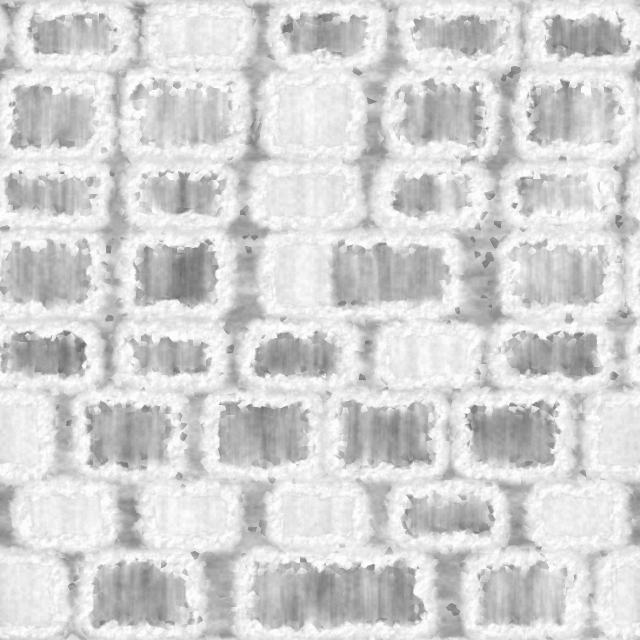
Give the GLSL for this texture, as a WebGL 2 fragment shader.

```glsl
#version 300 es
precision highp float;
// Weathered greyscale brick wall: eight uneven courses with thick white rims.

#define COLUMNS 5.0       // bricks per course
#define PAIRS 4.0         // pairs of one short and one tall course
#define SPLIT 0.442       // share of a pair taken by the short course
#define CORNER 0.030      // corner radius
#define RIM 0.018         // width of the white rim
#define LUMPS 96.0        // cells across that roughen the edges
#define ROUGHNESS 0.009   // reach of that roughening
#define FACE_TONE 0.69
#define PALE_TONE 0.92
#define RIM_TONE 0.955
#define JOINT_TONE 0.88
#define DEEP_TONE 0.68

uniform vec2 u_resolution;
out vec4 fragColor;

// Course offsets, and one bit per column that marks a pale brick.
const float SHIFT[8] = float[](0.112, 0.094, 0.080, 0.070, 0.062, 0.004, 0.100, 0.020);
const int PALE[8] = int[](2, 4, 4, 0, 8, 1, 23, 1);

struct Brick { float dist; float id; float pale; };

vec2 hash2(vec2 c) {
    return fract(sin(vec2(dot(c, vec2(127.1, 311.7)), dot(c, vec2(269.5, 183.3)))) * 43758.5);
}

// Value noise that wraps at the canvas edges.
float noise(vec2 p, vec2 freq) {
    vec2 c = floor(p * freq), f = fract(p * freq);
    f = f * f * (3.0 - 2.0 * f);
    vec2 a = mod(c, freq), b = mod(c + 1.0, freq);
    return mix(mix(hash2(a).x, hash2(vec2(b.x, a.y)).x, f.x),
               mix(hash2(vec2(a.x, b.y)).x, hash2(b).x, f.x), f.y);
}

float fbm(vec2 p, vec2 freq) {
    float sum = 0.0, gain = 0.5;
    for (int i = 0; i < 4; i++) {
        sum += gain * noise(p, freq);
        freq *= 2.0;
        gain *= 0.55;
    }
    return sum / 1.01;
}

// Cellular noise: random pair of the nearest cell, and the distance to it.
vec3 cells(vec2 p, float freq) {
    vec2 base = floor(p * freq);
    vec3 best = vec3(0.0, 0.0, 9.0);
    for (int k = 0; k < 9; k++) {
        vec2 c = base + vec2(k % 3 - 1, k / 3 - 1);
        vec2 h = hash2(mod(c, freq) + 17.0);
        float d = length(c + h - p * freq);
        if (d < best.z) best = vec3(hash2(h * 91.0), d);
    }
    return best;
}

// Rounded box of the closest brick among neighbouring courses and columns.
Brick nearestBrick(vec2 p) {
    Brick best = Brick(9.0, 0.0, 0.0);
    float t = (1.0 - p.y) * PAIRS;
    float here = 2.0 * floor(t) + step(SPLIT, fract(t));
    for (int j = -1; j <= 1; j++) {
        float row = here + float(j), tall = mod(row, 2.0);
        int course = int(mod(row, 8.0));
        float y = 1.0 - (floor(row / 2.0) + 0.5 * (SPLIT + tall)) / PAIRS;
        float column = floor((p.x - SHIFT[course]) * COLUMNS + 0.5);
        for (int i = -1; i <= 1; i++) {
            float k = column + float(i), c = mod(k, COLUMNS);
            float pale = float((PALE[course] >> int(c)) & 1);
            bool wide = course % 4 == 3 && (c == 2.0 || c == 3.0);
            if (wide) { k += 2.5 - c; c = 2.5; }
            vec2 h = hash2(vec2(c, course) + 3.0) - 0.5;
            vec2 size = vec2(0.087 + 0.012 * h.x - 0.011 * pale, mix(0.049, 0.065, tall));
            vec2 q = p - vec2(SHIFT[course] + k / COLUMNS + 0.014 * h.y, y);
            if (wide) size.x = 0.151;
            if (wide && course == 3) pale = 1.0 - smoothstep(-0.06, -0.035, q.x);
            vec2 b = abs(q) - size + CORNER;
            float d = length(max(b, 0.0)) + min(max(b.x, b.y), 0.0) - CORNER;
            if (d < best.dist) best = Brick(d, c + 7.0 * float(course), pale);
        }
    }
    return best;
}

float wall(vec2 p) {
    vec3 lump = cells(p, LUMPS);
    float rough = fbm(p, vec2(40.0)) - 0.5;
    float cloud = fbm(p, vec2(14.0, 12.0)) - 0.5;
    float grain = fbm(p, vec2(150.0)) - 0.5;
    Brick b = nearestBrick(p + (lump.xy - 0.5) * ROUGHNESS);
    float depth = -b.dist + 0.008 * rough;

    // Joints: light beside the bricks, dark and mottled in the wide gaps.
    float smear = fbm(p, vec2(18.0, 42.0)) - 0.5;
    float deep = smoothstep(0.003, 0.016, -depth + 0.012 * cloud);
    float joint = mix(JOINT_TONE, DEEP_TONE, deep) + (0.15 + 0.3 * deep) * smear + 0.2 * cloud * deep;
    joint -= 0.22 * step(0.93, lump.x) * smoothstep(0.0, 0.15, cloud + smear);

    // Rims: white plaster lit from the upper left.
    float relief = fbm(p + vec2(-0.003, 0.003), vec2(64.0)) - fbm(p, vec2(64.0));
    float rim = RIM_TONE + 0.32 * relief - 0.05 * smoothstep(0.5, 0.9, lump.z);

    // Faces: clouded, streaked downwards, chipped along the border.
    float streak = fbm(p, vec2(70.0, 7.0)) - 0.5;
    float edge = 1.0 - smoothstep(RIM, RIM + 0.022, depth);
    float tone = FACE_TONE + 0.10 * (hash2(vec2(b.id, 5.0)).x - 0.5);
    float face = tone + 0.36 * streak + 0.42 * cloud + edge * (0.06 + 0.35 * (lump.y - 0.5));
    float outline = 1.0 - smoothstep(0.0, 0.004, abs(depth - RIM));
    float pale = PALE_TONE + 0.14 * streak + 0.08 * cloud - 0.07 * outline;
    face = mix(face, pale, b.pale);

    float inside = smoothstep(RIM - 0.004, RIM + 0.004, depth + 0.022 * rough * (1.0 - b.pale));
    float shade = mix(joint, rim, smoothstep(-0.005, 0.005, depth));
    return clamp(mix(shade, face, inside) + 0.12 * grain, 0.3, 0.99);
}

void main() {
    // Average four samples to smooth the edges.
    float shade = 0.0;
    for (int k = 0; k < 4; k++) {
        vec2 jitter = (vec2(k % 2, k / 2) - 0.5) * 0.5;
        shade += 0.25 * wall((gl_FragCoord.xy + jitter) / u_resolution);
    }
    fragColor = vec4(vec3(shade), 1.0);
}
```
